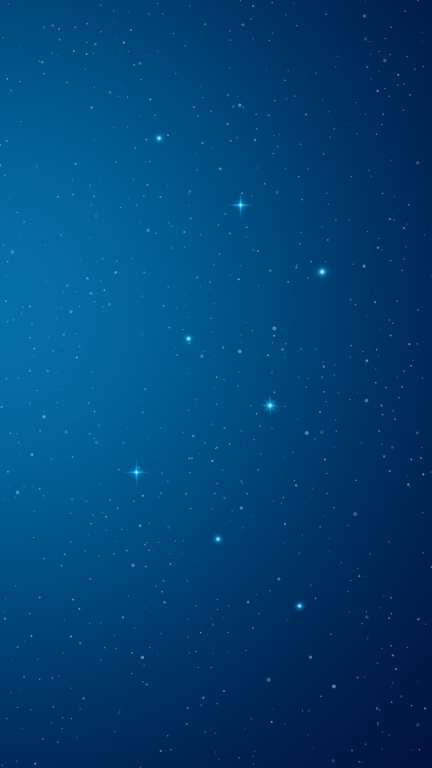
Give the GLSL for this background, as a Shadertoy shader.

```glsl
// Deep blue night sky: soft side glow, scattered pale specks and a few bright cyan stars.

// Lengths are in canvas heights.
const vec2  GLOW_CENTER  = vec2(0.0, 0.60);
const vec2  GLOW_RADII   = vec2(0.56, 0.60);
const float GLOW_FALLOFF = 1.1;
const vec3  SKY_DARK     = vec3(0.0, 0.03, 0.198);
const vec3  SKY_GLOW     = vec3(0.0, 0.40, 0.452);

const vec3  SPECK_COLOR  = vec3(0.50, 0.76, 0.92);
const float FINE_CELL    = 0.018;
const float COARSE_CELL  = 0.035;
const float CLUSTER_FREQ = 9.0;

const int   STAR_COUNT   = 8;
const vec2  STAR_START   = vec2(0.14, 0.82);
const vec2  STAR_SPREAD  = vec2(0.28, -0.087);
const float STAR_STEP    = 0.379;
const float RAY_WIDTH    = 0.0012;
const vec3  HALO_COLOR   = vec3(0.0, 0.62, 0.88);
const vec3  RAY_COLOR    = vec3(0.10, 0.76, 1.0);
const vec3  CORE_COLOR   = vec3(0.72, 0.98, 1.0);

vec2 hash22(vec2 p) {
    vec3 q = fract(p.xyx * vec3(0.1031, 0.1030, 0.0973));
    q += dot(q, q.yzx + 33.33);
    return fract((q.xx + q.yz) * q.zy);
}

float gradientDot(vec2 cell, vec2 offset) {
    float angle = 6.2832 * hash22(cell).x;
    return dot(vec2(cos(angle), sin(angle)), offset);
}

float gradientNoise(vec2 p) {
    vec2 i = floor(p), f = fract(p);
    vec2 u = f * f * f * (f * (f * 6.0 - 15.0) + 10.0);
    vec2 e = vec2(1.0, 0.0);
    return mix(mix(gradientDot(i, f), gradientDot(i + e, f - e), u.x),
               mix(gradientDot(i + e.yx, f - e.yx), gradientDot(i + e.xx, f - e.xx), u.x), u.y);
}

float disc(float dist, float radius, float pixel) {
    return 1.0 - smoothstep(radius - 0.7 * pixel, radius + 0.7 * pixel, dist);
}

// One jittered speck per occupied cell; noise gathers them into loose clusters.
float specks(vec2 p, float cellSize, vec2 radii, float share, float seed, float pixel) {
    vec2 cell = floor(p / cellSize);
    vec2 middle = (cell + 0.5) * cellSize;
    vec2 place = hash22(cell + seed);
    vec2 look = hash22(cell + seed + 57.0);
    vec2 fromCenter = (middle - vec2(0.29, 0.5)) / vec2(0.5, 0.6);
    float density = share + 0.55 * gradientNoise(middle * CLUSTER_FREQ)
                  - 0.22 * dot(fromCenter, fromCenter);
    float present = step(hash22(cell + seed + 113.0).x, density);
    float dist = length(p - (cell + mix(vec2(0.12), vec2(0.88), place)) * cellSize);
    float radius = mix(radii.x, radii.y, look.x * look.x);
    return present * mix(0.22, 0.75, look.y) * disc(dist, radius, pixel);
}

// Thin tapered streak along x and y.
float crossRays(vec2 p, float reach, float width) {
    vec2 taper = max(1.0 - abs(p) / reach, 0.0);
    vec2 across = exp(-p.yx * p.yx / (width * width));
    return dot(taper * taper, across);
}

vec3 addStar(vec3 color, vec2 p, int index, float pixel) {
    float dist = length(p);
    bool eightRays = index % 8 == 4;
    bool hasRays = eightRays || index % 4 == 1;
    float size = mix(0.8, 1.1, hash22(vec2(float(index), 5.0)).x);

    float haloRadius = 0.0058 * size;
    color = mix(color, HALO_COLOR, 0.8 * exp(-dist * dist / (haloRadius * haloRadius)));
    if (hasRays) {
        float width = max(RAY_WIDTH, 0.55 * pixel);
        float rays = crossRays(p, eightRays ? 0.016 : 0.021, width);
        if (eightRays) {
            vec2 diagonal = vec2(p.x + p.y, p.y - p.x) * 0.70711;
            rays += 0.8 * crossRays(diagonal, 0.014, width);
        }
        color = mix(color, RAY_COLOR, min(rays, 1.0));
    }
    float coreRadius = (hasRays ? 0.0020 : 0.0026) * size;
    return mix(color, CORE_COLOR, 0.95 * exp(-dist * dist / (coreRadius * coreRadius)));
}

void mainImage(out vec4 fragColor, in vec2 fragCoord) {
    float pixel = 1.0 / iResolution.y;
    vec2 p = fragCoord * pixel;

    // Sky
    vec2 fromGlow = (p - GLOW_CENTER) / GLOW_RADII;
    float glow = exp(-GLOW_FALLOFF * dot(fromGlow, fromGlow));
    vec3 color = SKY_DARK + SKY_GLOW * glow;
    color.r += 0.02 * smoothstep(0.8, 1.0, glow);

    // Specks
    float fine = specks(p, FINE_CELL, vec2(0.0006, 0.0013), 0.42, 11.0, pixel);
    float coarse = specks(p + 0.007, COARSE_CELL, vec2(0.0011, 0.0025), 0.46, 29.0, pixel);
    color = mix(color, SPECK_COLOR, max(fine, 0.8 * coarse));

    // Bright stars
    for (int i = 0; i < STAR_COUNT; i++) {
        float n = float(i);
        vec2 center = STAR_START + STAR_SPREAD * vec2(fract(0.24 + STAR_STEP * n), n);
        color = addStar(color, p - center, i, pixel);
    }
    fragColor = vec4(color, 1.0);
}
```
